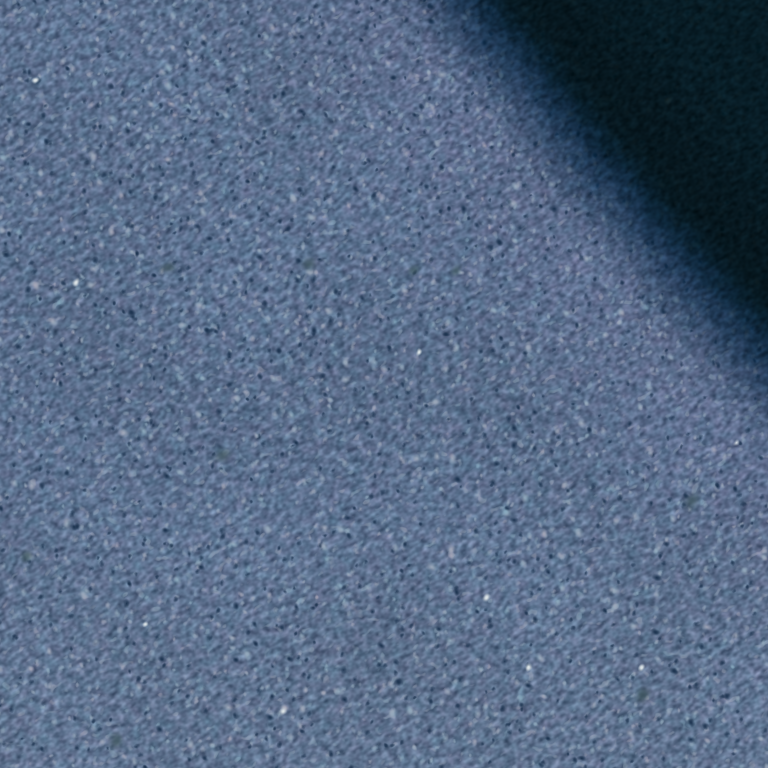
Write a WebGL 2 fragment shader that draws this texture.

```glsl
#version 300 es
precision highp float;
// Blue speckled stone surface with a soft dark shadow across the upper right corner.

uniform vec2 u_resolution;
out vec4 fragColor;

const vec3 STONE = vec3(0.354, 0.432, 0.550);
const vec3 SHADOW = vec3(0.028, 0.110, 0.145);
const vec3 SHADOW_RIM = vec3(0.045, 0.160, 0.270);
const vec3 PALE_FLAKE = vec3(0.61, 0.67, 0.74);
const vec3 DARK_FLAKE = vec3(0.11, 0.20, 0.31);
const vec3 GLINT = vec3(0.86, 0.89, 0.90);
const vec3 MOSS = vec3(0.24, 0.33, 0.36);

vec2 hash2(vec2 p) {
    vec3 q = fract(p.xyx * vec3(0.1031, 0.1030, 0.0973));
    q += dot(q, q.yzx + 33.33);
    return fract((q.xx + q.yz) * q.zy);
}

vec2 gradientAt(vec2 cell) {
    float angle = 6.2832 * hash2(cell + 71.0).x;
    return vec2(cos(angle), sin(angle));
}

float gradientNoise(vec2 p) {
    vec2 i = floor(p), f = fract(p);
    vec2 u = f * f * f * (f * (f * 6.0 - 15.0) + 10.0);
    vec2 e = vec2(0.0, 1.0);
    float a = dot(gradientAt(i), f);
    float b = dot(gradientAt(i + e.yx), f - e.yx);
    float c = dot(gradientAt(i + e.xy), f - e.xy);
    float d = dot(gradientAt(i + e.yy), f - e.yy);
    return mix(mix(a, b, u.x), mix(c, d, u.x), u.y);
}

vec2 rotate(vec2 p, float angle) {
    float c = cos(angle), s = sin(angle);
    return vec2(c * p.x + s * p.y, c * p.y - s * p.x);
}

// One jittered soft oval per occupied cell; returns its coverage.
float flakes(vec2 p, float density, float radius, float seed) {
    vec2 cell = floor(p);
    vec2 place = hash2(cell + seed);
    vec2 kind = hash2(cell + seed + 37.0);
    vec2 q = rotate(fract(p) - mix(vec2(0.36), vec2(0.64), place), kind.y * 1.5);
    float size = radius * mix(0.6, 1.0, place.y);
    float oval = length(q * vec2(0.95, 1.3)) + 0.25 * radius * gradientNoise(p * 3.7);
    return step(kind.x, density) * (1.0 - smoothstep(0.0, size, oval));
}

// Short soft grain, stretched up to the right, in octaves at differing angles.
float stoneGrain(vec2 uv) {
    float coarse = gradientNoise(rotate(uv, 0.3) * vec2(54.0, 78.0));
    float fine = gradientNoise(rotate(uv, 0.6) * vec2(86.0, 148.0) + 19.0);
    float cross = gradientNoise(rotate(uv, 0.9) * vec2(104.0, 150.0) + 67.0);
    float dust = gradientNoise(rotate(uv, 0.4) * vec2(165.0, 205.0) + 43.0);
    return 0.13 * coarse + 0.25 * fine + 0.22 * cross + 0.19 * dust;
}

// Irregular pale grains at the peaks of two noise fields, gathered in loose patches.
float paleGrains(vec2 uv) {
    float peaks = gradientNoise(rotate(uv, 0.5) * vec2(76.0, 112.0) + 5.0);
    peaks += 0.5 * gradientNoise(rotate(uv, 0.8) * vec2(140.0, 165.0) + 91.0);
    return smoothstep(0.2, 0.65, peaks + 0.25 * gradientNoise(uv * 17.0));
}

// Signed distance across the shadow edge, positive inside the shadow.
float shadowDistance(vec2 uv) {
    vec2 p = uv - vec2(0.795, 0.755);
    float along = dot(p, vec2(-0.64, 0.768));
    float wobble = 0.008 * gradientNoise(uv * 11.0) + 0.014 * gradientNoise(uv * 55.0);
    return dot(p, vec2(0.768, 0.64)) - 0.06 * along * along + wobble;
}

vec3 stoneColor(vec2 uv, float edge, float grain) {
    // Broad light and hue drift
    vec3 color = STONE * (1.0 + 0.06 * gradientNoise(uv * 5.0 + 3.0));
    color += vec3(0.016, 0.014, 0.008) * (1.0 - smoothstep(0.0, 0.5, uv.y));
    color += vec3(0.010, -0.004, 0.004) * smoothstep(-0.3, -0.06, edge);
    float hue = gradientNoise(uv * 42.0 + 8.0) + gradientNoise(uv * 98.0);
    color += hue * vec3(0.026, -0.006, 0.002);

    color *= 1.0 + grain * vec3(1.3, 1.12, 0.94);
    vec3 pale = PALE_FLAKE + hue * vec3(0.07, -0.01, -0.02);
    color = mix(color, pale, 0.46 * paleGrains(uv));

    // Scattered mineral flakes, from small and faint to large and strong
    for (int i = 0; i < 3; i++) {
        float k = float(i);
        vec2 p = rotate(uv, 0.35 + 0.6 * k) * mix(80.0, 42.0, k * 0.5);
        float density = mix(0.15, 0.07, k * 0.5);
        float light = flakes(p, density, 0.52 - 0.07 * k, 11.0 + 50.0 * k);
        float dark = flakes(p + 7.3, density * 0.7, 0.48 - 0.08 * k, 23.0 + 50.0 * k);
        color = mix(color, pale, (0.6 + 0.15 * k) * light);
        color = mix(color, DARK_FLAKE, (0.7 + 0.13 * k) * dark);
    }
    color = mix(color, GLINT, flakes(uv * 34.0, 0.010, 0.3, 211.0));
    return mix(color, MOSS, 0.7 * flakes(uv * 16.0, 0.03, 0.32, 307.0));
}

void main() {
    vec2 uv = gl_FragCoord.xy / u_resolution;
    float edge = shadowDistance(uv);
    float grain = stoneGrain(uv);
    vec3 lit = stoneColor(uv, edge, grain);

    // Shadow keeps a faint trace of the surface and is deepest just past its rim
    vec3 shade = mix(SHADOW_RIM, SHADOW, smoothstep(-0.01, 0.065, edge));
    float deep = smoothstep(0.03, 0.07, edge) * (1.0 - smoothstep(0.09, 0.2, edge));
    shade *= 1.0 - 0.18 * deep;
    shade *= 1.0 + 0.9 * grain;
    shade += 0.10 * (lit - STONE);

    vec3 color = mix(lit, shade, smoothstep(-0.09, 0.045, edge));
    fragColor = vec4(clamp(color, 0.0, 1.0), 1.0);
}
```
